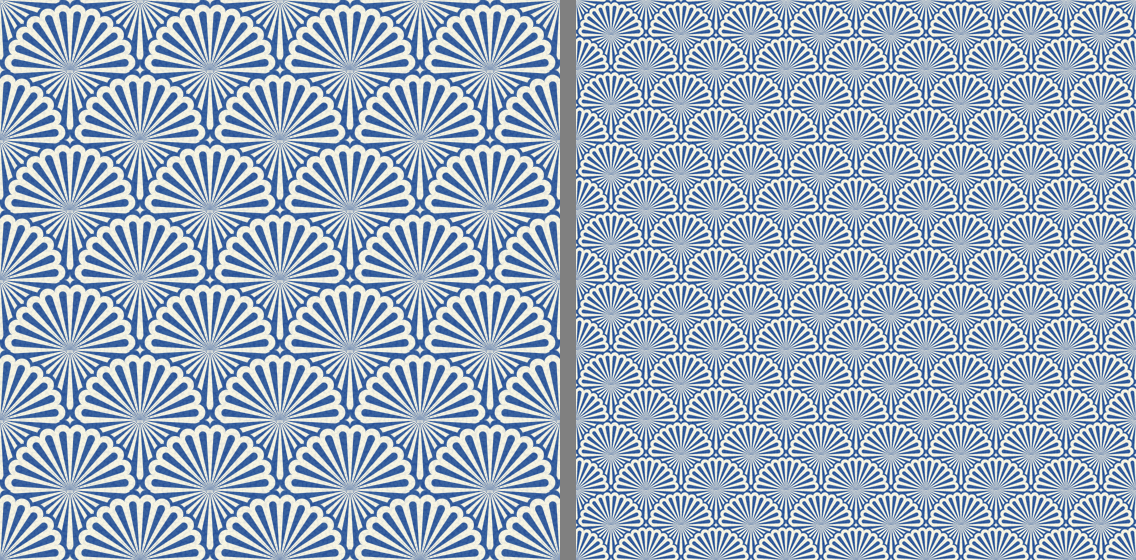
Left, the tile; right, the same tile 2 across and 2 down.
Reproduce this pattern procedurally as a three.js fragment shader.

```glsl
varying vec2 vUv;

const float SECTOR = 0.2617994; // one petal, 15 degrees

float cover(float d) {
  return clamp(0.5 - d / 0.008, 0.0, 1.0);
}

vec2 hash2(vec2 c) {
  return fract(sin(vec2(dot(c, vec2(12.7, 31.1)), dot(c, vec2(26.9, 18.3)))) * 4375.5);
}

// Distance to the nearest feature point; wraps after n cells
float cellular(vec2 uv, float n) {
  vec2 p = uv * n;
  vec2 id = floor(p);
  float nearest = 1.0;
  for (int y = -1; y <= 1; y++) {
    for (int x = -1; x <= 1; x++) {
      vec2 c = id + vec2(float(x), float(y));
      nearest = min(nearest, length(c + hash2(mod(c, n)) - p));
    }
  }
  return nearest;
}

// Wedge from the origin along +x, widening to a round end
float petal(vec2 q, float reach, float radius) {
  float s = radius / reach;
  float c = sqrt(1.0 - s * s);
  q.y = abs(q.y);
  if (dot(q, vec2(c, s)) < reach * c) return dot(q, vec2(-s, c));
  return length(q - vec2(reach, 0.0)) - radius;
}

// Paints one fan over the cream coverage below it
float paintFan(float cream, vec2 p) {
  float r = length(p);
  float angle = atan(abs(p.x), p.y);

  // Upper petals: six on each side of the vertical
  float t = angle - (min(floor(angle / SECTOR), 5.0) + 0.5) * SECTOR;
  vec2 q = r * vec2(cos(t), sin(t));
  float body = petal(q, 0.41, 0.06);
  float drop = petal(q - vec2(0.03, 0.0), 0.365, 0.027);

  // Lower rays continue the same sectors
  float u = (fract(angle / SECTOR) - 0.5) * SECTOR;
  vec2 k = r * vec2(cos(u), sin(u)) - vec2(0.03, 0.0);
  float ray = max(0.074 * k.x - abs(k.y), max(r - 0.425, p.y));

  cream *= 1.0 - cover(body - 0.022);
  cream = max(cream, cover(ray));
  cream = mix(cream, 1.0, cover(body));
  return cream * (1.0 - cover(max(drop, -p.y)));
}

void main() {
  vec2 p = vUv * 4.0;
  float cream = 0.0;
  float core = 1.0;

  // Staggered rows, the lower one overlapping the upper
  for (int i = 1; i >= 0; i--) {
    float row = floor(p.y * 2.0) + float(i);
    float shift = 0.5 * mod(row, 2.0);
    vec2 local = vec2(fract(p.x - shift + 0.5) - 0.5, p.y - row * 0.5);
    cream = paintFan(cream, local);
    core = min(core, length(local));
  }

  // Four-pointed stars between neighbouring fans
  vec2 f = abs(fract(p) - 0.5);
  vec2 s = f.x > f.y ? vec2(0.5 - f.x, f.y) : vec2(f.x, 0.5 - f.y);
  float star = max(0.042 - length(s - 0.042), max(s.x, s.y) - 0.042);
  cream = max(cream, cover(star));

  // Paper grain, greyer at the fan centres
  float grain = smoothstep(0.25, 0.8, cellular(vUv, 192.0));
  float grey = clamp(grain * 0.8 + 0.9 * (1.0 - smoothstep(0.02, 0.11, core)), 0.0, 1.2);
  vec3 paper = mix(vec3(0.97, 0.96, 0.89), vec3(0.9, 0.9, 0.865), grey);
  vec3 blue = mix(vec3(0.15, 0.31, 0.59), vec3(0.22, 0.38, 0.62), 1.0 - grain * 0.8);
  gl_FragColor = vec4(mix(blue, paper, cream), 1.0);
}
```
